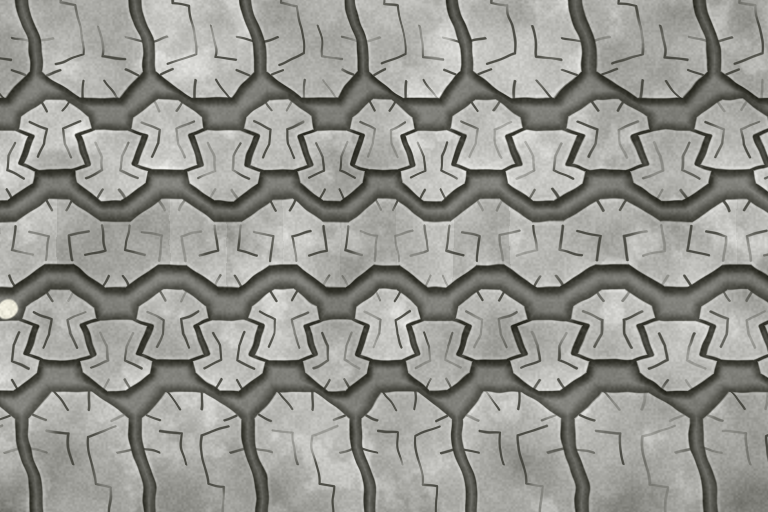
Reproduce this texture procedurally as a Shadertoy shader.

```glsl
const float PITCH = 0.2213;

float hash(vec2 p) {
    vec3 h = fract(vec3(p.xyx) * 0.1031);
    h += dot(h, h.yzx + 33.33);
    return fract((h.x + h.y) * h.z);
}

float noise(vec2 p) {
    vec2 i = floor(p), f = fract(p);
    f *= f * (3.0 - 2.0 * f);
    return mix(mix(hash(i), hash(i + vec2(1, 0)), f.x),
               mix(hash(i + vec2(0, 1)), hash(i + vec2(1, 1)), f.x), f.y);
}

float fbm(vec2 p) {
    float sum = 0.0, amp = 0.5;
    for (int i = 0; i < 5; i++) {
        sum += amp * noise(p);
        p = p * 2.03 + 17.3;
        amp *= 0.5;
    }
    return sum;
}

float segment(vec2 p, vec2 a, vec2 b) {
    p -= a;
    b -= a;
    return length(p - b * clamp(dot(p, b) / dot(b, b), 0.0, 1.0));
}

float bentCut(vec2 p, vec2 a, vec2 b, vec2 c) {
    return min(segment(p, a, b), segment(p, b, c));
}

// Half outline of an interlocking block: wide head, neck, flared foot
float lugDistance(vec2 p) {
    const int N = 8;
    vec2 v[N] = vec2[N](vec2(-0.1, 0.103), vec2(0.02, 0.103), vec2(0.07, 0.067), vec2(0.076, 0.039),
                        vec2(0.043, 0.027), vec2(0.064, -0.03), vec2(0.032, -0.042), vec2(-0.1, -0.045));
    float d = 1.0, side = 1.0;
    for (int i = 0, j = N - 1; i < N; j = i++) {
        d = min(d, segment(p, v[i], v[j]));
        vec2 e = v[j] - v[i], w = p - v[i];
        bvec3 c = bvec3(p.y >= v[i].y, p.y < v[j].y, e.x * w.y > e.y * w.x);
        if (all(c) || !any(c)) side = -side;
    }
    return side * d;
}

// Local block coordinates; the pitch tightens right of centre
vec2 cell(vec2 p, vec2 origin, float facing, out float index) {
    p -= origin;
    float u = p.x / PITCH + 0.2 * exp(-pow((p.x - 0.87) / 0.29, 2.0)) + 0.25 * (1.0 - facing);
    index = floor(u + 0.5);
    return vec2((u - index) * PITCH, p.y) * facing;
}

// Signed distance to the raised rubber, with distance to the fine cuts
float tread(vec2 p, out float cut, out vec2 id) {
    float d = 1.0, band = -1.0, index;
    cut = 1.0;
    id = vec2(0);
    for (float facing = -1.0; facing < 2.0; facing += 2.0) {
        // Two rows of interlocking blocks
        for (float row = 0.0; row < 2.0; row++) {
            vec2 q = cell(p, vec2(0.117 - 0.01 * row, 0.336 + 0.371 * row), facing, index);
            vec2 m = vec2(abs(q.x), q.y);
            float lug = lugDistance(m) + 0.004;
            if (lug < d) { d = lug; id = vec2(index, row + 2.0 * facing); }
            cut = min(cut, segment(m, vec2(0.03, 0.1), vec2(0.016, 0.077)));
            cut = min(cut, bentCut(m, vec2(0.05, 0.055), vec2(0.017, 0.04), vec2(0.02, 0.012)));
            cut = min(cut, segment(m, vec2(0.02, 0.012), vec2(0.032, -0.014)));
        }
        // Central zigzag rib
        vec2 q = cell(p, vec2(0.115, 0.525), facing, index);
        vec2 m = vec2(abs(q.x), q.y);
        band = max(band, 0.82 * (q.y - clamp(0.1 - 0.7 * m.x, 0.042, 0.086)));
        cut = min(cut, segment(m, vec2(0.026, 0.085), vec2(0.014, 0.064)));
        cut = min(cut, bentCut(m, vec2(0.058, 0.023), vec2(0.02, 0.014), vec2(0.026, -0.034)));

        // Shoulder blocks, leaning along the edge
        vec2 origin = vec2(0.112 + 0.028 * facing, 0.5215 - 0.2875 * facing);
        float lean = 0.2 * (p.y - origin.y) + 0.005 * sin(45.0 * (p.y - origin.y));
        q = cell(p + vec2(lean, 0), origin, facing, index);
        m = vec2(abs(q.x), q.y);
        float block = max(max(q.y, m.x - 0.098), dot(m, vec2(0.66, 0.75)) - 0.026);
        if (block < d) { d = block; id = vec2(index, 7.0 * facing); }
        cut = min(cut, segment(m, vec2(0.034, 0.0), vec2(0.02, -0.034)));
        cut = min(cut, segment(m, vec2(0.07, -0.118), vec2(0.11, -0.108)));
        cut = min(cut, segment(m, vec2(0.064, -0.055), vec2(0.088, -0.045)));
        cut = min(cut, bentCut(q, vec2(-0.062, -0.075), vec2(-0.02, -0.08), vec2(-0.026, -0.14)));
        cut = min(cut, bentCut(q, vec2(0.072, -0.066), vec2(0.018, -0.086), vec2(0.006, -0.18)));
        cut = min(cut, bentCut(q, vec2(0.006, -0.18), vec2(0.036, -0.185), vec2(0.03, -0.25)));
    }
    if (band < d) { d = band; id = vec2(floor(p.x / PITCH * 2.0), 11.0); }
    return d;
}

void mainImage(out vec4 fragColor, in vec2 fragCoord) {
    vec2 p = fragCoord / iResolution.y;
    float px = 1.0 / iResolution.y, cut, unusedCut;
    vec2 id, unusedId;
    vec2 rough = vec2(noise(p * 40.0), noise(p * 40.0 + 9.0)) - 0.5;
    float d = tread(p + 0.004 * rough, cut, id);
    float caster = tread(p + vec2(-0.004, 0.013), unusedCut, unusedId);
    float grain = noise(p * 230.0) - 0.5, mottle = fbm(p * 9.0) - 0.48;

    // Groove floor, dark by the walls and under the blocks
    float groove = mix(0.27, 0.49, smoothstep(0.0, 0.022, d));
    groove -= 0.1 * (1.0 - smoothstep(-0.004, 0.008, caster));
    groove += 0.12 * mottle + 0.05 * grain;

    // Worn rubber with pale scuffs and a softly lit rim
    float rubber = 0.69 + 0.34 * mottle + 0.07 * grain + 0.08 * (hash(id + 20.0) - 0.5);
    rubber += 0.08 * smoothstep(0.55, 0.7, fbm(p * 15.0 + 4.0));
    rubber += 0.05 * smoothstep(-0.008, -0.003, d) - 0.1 * (1.0 - smoothstep(0.0, 0.25, p.y));
    float cutDepth = 0.3 + 0.6 * smoothstep(0.2, 0.6, noise(p * 14.0 + 3.0));
    float cutMask = 1.0 - smoothstep(0.0018 - px * 0.5, 0.0018 + px, cut);
    rubber = mix(rubber, 0.25, cutMask * cutDepth);

    float light = mix(rubber, groove, smoothstep(-px, px, d));
    vec3 color = vec3(light, light, light - mix(0.035, 0.01, light));

    // Pale pebble lodged at the left
    float pebble = length(p - vec2(0.014, 0.395)) - 0.019 + 0.01 * rough.x;
    color = mix(color, vec3(0.93, 0.92, 0.86) + 0.1 * grain, 1.0 - smoothstep(-px, 2.0 * px, pebble));
    fragColor = vec4(clamp(color, 0.0, 1.0), 1.0);
}
```
